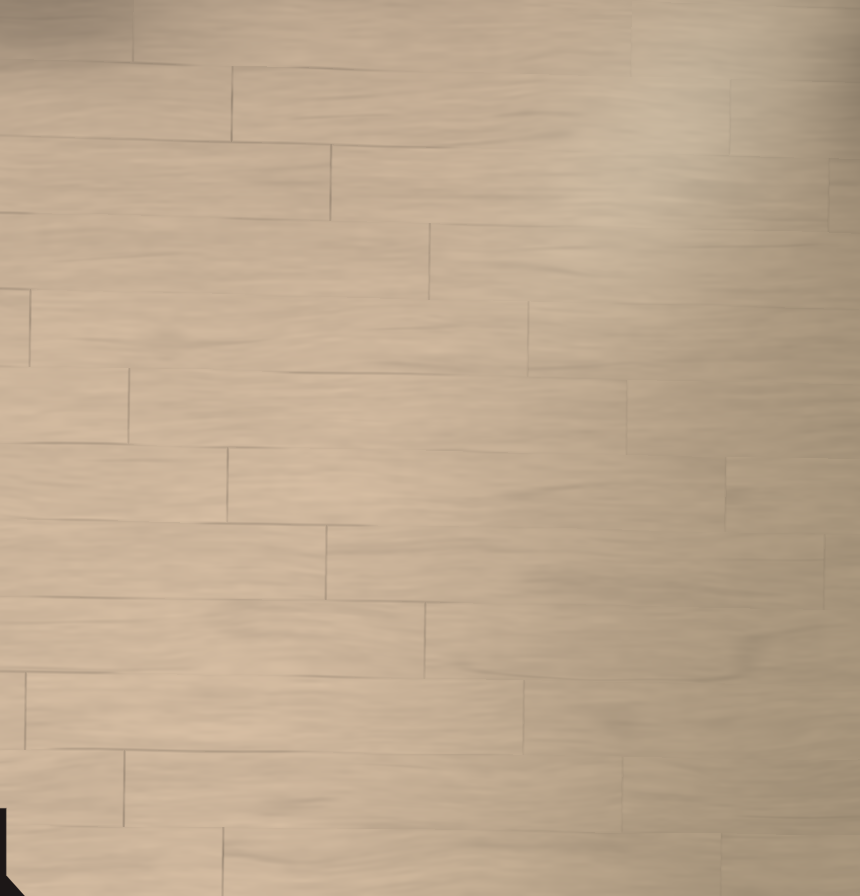
Give the GLSL for this texture, as a Shadertoy shader.

```glsl
float hash(vec2 p) {
    vec3 q = fract(p.xyx * vec3(0.1031, 0.1030, 0.0973));
    q += dot(q, q.yzx + 33.33);
    return fract((q.x + q.y) * q.z);
}

float noise(vec2 p) {
    vec2 i = floor(p), f = fract(p);
    f = f * f * (3.0 - 2.0 * f);
    return mix(mix(hash(i), hash(i + vec2(1, 0)), f.x),
               mix(hash(i + vec2(0, 1)), hash(i + vec2(1, 1)), f.x), f.y);
}

// Soft elliptical spot, 1 at its centre
float spot(vec2 p, vec2 radius) {
    p /= radius;
    return exp(-dot(p, p));
}

// Signed brightness of the wood fibres, unique to each plank
float woodGrain(vec2 p, vec2 plank) {
    vec2 q = p + 17.0 * vec2(hash(plank + 3.0), hash(plank + 8.0));
    q.y += 0.02 * (noise(q * vec2(5.0, 12.0)) - 0.5) + 0.004 * noise(q * vec2(16.0, 30.0));
    float broad = noise(q * vec2(4.0, 40.0)) - 0.5;
    float streak = noise(q * vec2(9.0, 110.0)) - 0.5;
    float fine = noise(q * vec2(26.0, 230.0)) - 0.5;
    float fleck = noise(q * vec2(70.0, 190.0)) - 0.5;
    // Thin broken veins along one contour of a stretched noise
    float contour = abs(noise(q * vec2(3.0, 34.0) + 40.0) - 0.5);
    float vein = (1.0 - smoothstep(0.0, 0.09, contour)) * smoothstep(0.45, 0.8, noise(q * vec2(9.0, 25.0)));
    return 0.03 * broad + 0.035 * streak + 0.036 * fine + 0.018 * fleck - 0.045 * vein;
}

float lineMask(float dist, float width) {
    return 1.0 - smoothstep(0.0, width, dist);
}

void mainImage(out vec4 fragColor, in vec2 fragCoord) {
    float pixel = 1.0 / iResolution.y;
    vec2 p = fragCoord * pixel;
    p.y = 1.0 - p.y; // measured downward from the top

    // Slightly tilted rows, each shifted by a fifth of a plank
    const vec2 plankSize = vec2(0.556, 0.0855);
    float rowPos = (p.y - p.x * (0.03 - 0.02 * p.y) + 0.0195) / plankSize.y;
    rowPos += 0.025 * (noise(p * vec2(9.0, 12.0)) - 0.5);
    float row = floor(rowPos);
    float colPos = (p.x - 0.034 + 0.012 * (p.y - 0.33)) / plankSize.x - 0.2 * (row - 4.0);
    vec2 plank = vec2(floor(colPos), row);
    vec2 cell = vec2(fract(colPos), fract(rowPos));
    vec2 edge = min(cell, 1.0 - cell) * plankSize;

    // Wood
    vec3 color = vec3(0.808, 0.715, 0.613);
    float tone = 0.01 * (hash(plank) - 0.5) + 0.025 * (noise(p * vec2(5.0, 9.0)) - 0.5);
    color *= 1.0 + tone + woodGrain(p, plank);

    // Worn, broken seams, fainter toward the right
    float fade = 1.0 - 0.75 * smoothstep(0.3, 0.7, p.x);
    float wear = smoothstep(0.45, 0.8, noise(vec2(p.x * 11.0, floor(rowPos + 0.5) * 5.3)));
    float rowSeam = lineMask(edge.y, 0.0022 + 0.5 * pixel) * mix(0.12, 1.0, wear);
    float buttWear = mix(0.35, 1.0, noise(vec2(floor(colPos + 0.5) * 7.0 + row * 3.7, p.y * 45.0)));
    float buttSeam = lineMask(edge.x, 0.0018 + 0.5 * pixel) * buttWear * smoothstep(0.0, 0.12, p.y);
    color *= 1.0 - fade * max(0.12 * rowSeam, 0.21 * buttSeam);

    // Room shadows
    float rightDim = smoothstep(0.35, 1.05, p.x + 0.25 * (p.y - 0.5));
    color *= mix(vec3(1.0), vec3(0.80, 0.805, 0.78), rightDim);
    color *= 1.0 - 0.06 * (1.0 - smoothstep(0.0, 0.6, p.y));
    color *= 1.0 - 0.22 * spot(p - vec2(0.04, 0.0), vec2(0.2, 0.08));
    color *= 1.0 - 0.14 * spot(p - vec2(0.98, 0.08), vec2(0.06, 0.12));

    // Diagonal sheen
    vec2 s = p - vec2(0.76, 0.14);
    vec2 along = vec2(-0.62, 0.78);
    float sheen = spot(vec2(dot(s, along), dot(s, vec2(along.y, -along.x))), vec2(0.22, 0.12));
    color += vec3(0.075, 0.085, 0.085) * sheen;

    // Dark foot in the lower left corner
    float foot = max(p.x - 0.007 - max(0.0, p.y - 0.977) * 0.9, 0.902 - p.y);
    color = mix(color, vec3(0.11, 0.09, 0.09), 1.0 - smoothstep(-pixel, pixel, foot));

    fragColor = vec4(color, 1.0);
}
```
